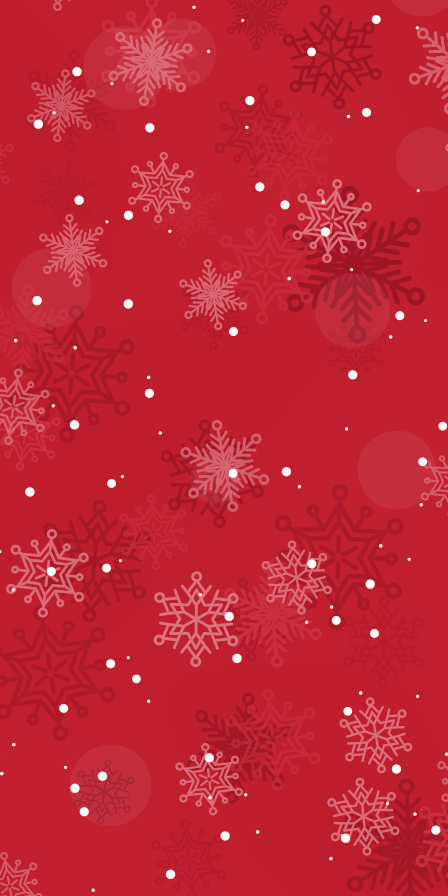
Give the GLSL for this pattern, as a WebGL 2 fragment shader.

```glsl
#version 300 es
precision highp float;
// Red winter paper: dark, faint and pink snowflakes, soft discs and white snow dots.

uniform vec2 u_resolution;
out vec4 fragColor;

const float PI = 3.14159265;

vec4 hash4(vec2 cell, float seed) {
    vec4 h = fract(vec4(cell.xyx, seed) * vec4(0.1031, 0.1030, 0.0973, 0.1099) + seed * 0.137);
    h += dot(h, h.wzxy + 33.33);
    return fract((h.xxyz + h.yzzw) * h.zywx);
}

float segment(vec2 p, vec2 a, vec2 b) {
    vec2 pa = p - a, ba = b - a;
    return length(pa - ba * clamp(dot(pa, ba) / dot(ba, ba), 0.0, 1.0));
}

float ring(vec2 p, vec2 centre, float radius) {
    return abs(length(p - centre) - radius);
}

// Distance to the strokes of a six-armed flake of radius 1
float snowflake(vec2 p, float kind) {
    float angle = abs(mod(atan(p.x, p.y) + PI / 6.0, PI / 3.0) - PI / 6.0);
    vec2 q = length(p) * vec2(cos(angle), sin(angle));
    float d = ring(q, vec2(0.9, 0.0), 0.085);
    if (kind < 0.4) {            // nested stars with twelve ringed tips
        d = min(d, segment(q, vec2(0.5, 0.0), vec2(0.81, 0.0)));
        d = min(d, segment(q, vec2(0.74, 0.0), vec2(0.38, 0.219)));
        d = min(d, segment(q, vec2(0.5, 0.0), vec2(0.26, 0.15)));
        d = min(d, segment(q, vec2(0.08, 0.0), vec2(0.28, 0.0)));
        d = min(d, segment(q, vec2(0.38, 0.219), vec2(0.58, 0.335)));
        d = min(d, ring(q, vec2(0.64, 0.37), 0.06));
    } else if (kind < 0.75) {    // ringed arms with a lattice of chevrons
        d = min(d, segment(q, vec2(0.0), vec2(0.81, 0.0)));
        d = min(d, segment(q, vec2(0.18, 0.0), vec2(0.38, 0.18)));
        d = min(d, segment(q, vec2(0.36, 0.0), vec2(0.56, 0.18)));
        d = min(d, segment(q, vec2(0.54, 0.0), vec2(0.72, 0.17)));
        d = min(d, segment(q, vec2(0.0), vec2(0.52, 0.3)));
    } else {                     // pointed petals around a small star
        d = min(d, segment(q, vec2(0.82, 0.0), vec2(0.56, 0.19)));
        d = min(d, segment(q, vec2(0.56, 0.19), vec2(0.3, 0.0)));
        d = min(d, segment(q, vec2(0.62, 0.0), vec2(0.3, 0.173)));
        d = min(d, segment(q, vec2(0.0), vec2(0.3, 0.0)));
        d = min(d, segment(q, vec2(0.56, 0.19), vec2(0.7, 0.3)));
    }
    return d;
}

// Centre (xy) of the item in a cell of a staggered, jittered grid
vec2 itemCentre(vec2 cell, vec2 random, float jitter) {
    return cell + vec2(0.5, 0.5 + 0.5 * mod(cell.x, 2.0)) + (random - 0.5) * jitter;
}

// Coverage by scattered flakes, each with its own size, kind and strength
float flakes(vec2 p, float seed, float chance, vec2 sizes, float weakest, float pixel) {
    const float SPACING = 0.333;
    float cover = 0.0;
    for (int k = 0; k < 9; k++) {
        vec2 cell = floor(p / SPACING) + vec2(k % 3, k / 3) - 1.0;
        vec4 h = hash4(cell, seed), look = hash4(cell, seed + 7.3);
        if (look.x > chance) continue;
        float size = mix(sizes.x, sizes.y, h.z * h.z);
        vec2 q = (p - itemCentre(cell, h.xy, 0.55) * SPACING) / size;
        if (dot(q, q) > 1.3) continue;
        float turn = (look.y - 0.5) * 0.4;
        q = mat2(cos(turn), sin(turn), -sin(turn), cos(turn)) * q;
        float stroke = clamp(0.5 + (0.031 - snowflake(q, h.w)) * size / pixel, 0.0, 1.0);
        cover = max(cover, stroke * mix(weakest, 1.0, look.z));
    }
    return cover;
}

// Coverage by scattered discs; overlapping discs add up
float discs(vec2 p, float seed, float spacing, float chance, vec2 sizes, float pixel) {
    float cover = 0.0;
    for (int k = 0; k < 9; k++) {
        vec2 cell = floor(p / spacing) + vec2(k % 3, k / 3) - 1.0;
        vec4 h = hash4(cell, seed);
        float radius = mix(sizes.x, sizes.y, sqrt(h.z));
        float d = length(p - itemCentre(cell, h.xy, 0.9) * spacing) - radius;
        cover += step(h.w, chance) * clamp(0.5 - d / pixel, 0.0, 1.0);
    }
    return cover;
}

void main() {
    float pixel = 1.0 / u_resolution.x;
    vec2 p = gl_FragCoord.xy * pixel;

    // Red ground with a slow drift in tone
    vec3 color = vec3(0.75, 0.12, 0.18);
    color += 0.006 * sin(p.x * 5.0 + 1.5 * sin(p.y * 3.0)) * sin(p.y * 4.0 + 1.0);

    // Dark and faint flakes, then translucent discs
    color = mix(color, vec3(0.61, 0.085, 0.145), flakes(p, 3.0, 0.9, vec2(0.07, 0.18), 0.25, pixel));
    color = mix(color, vec3(0.79, 0.19, 0.25), flakes(p + 0.17, 11.0, 0.5, vec2(0.08, 0.13), 0.4, pixel));
    color = mix(color, vec3(0.95, 0.75, 0.78), 0.085 * discs(p, 19.0, 0.333, 0.5, vec2(0.05, 0.095), pixel));

    // Pink flakes in front
    color = mix(color, vec3(0.86, 0.45, 0.49), flakes(p + 0.08, 29.0, 0.9, vec2(0.076, 0.118), 0.65, pixel));

    // Large and small snow dots
    float snow = discs(p, 41.0, 0.2, 0.95, vec2(0.0095, 0.0105), pixel)
               + discs(p + 0.1, 53.0, 0.2, 0.9, vec2(0.003, 0.004), pixel);
    color = mix(color, vec3(1.0, 0.98, 0.98), min(snow, 1.0));
    fragColor = vec4(color, 1.0);
}
```
